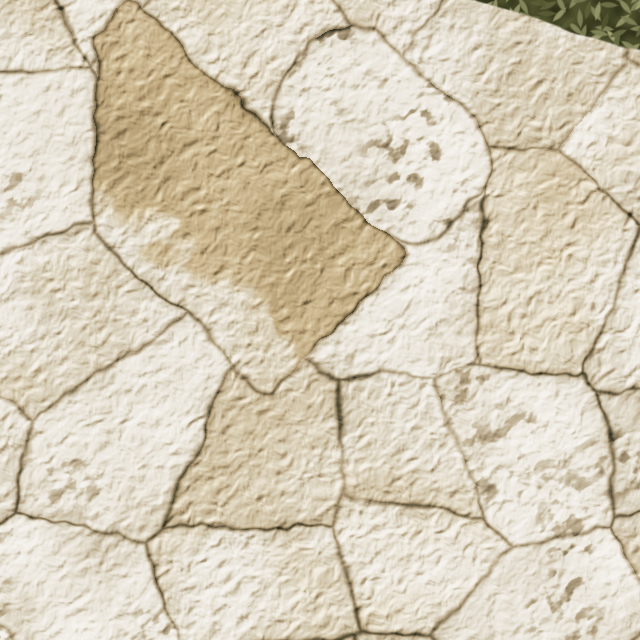
Give the GLSL for this texture, as a Shadertoy shader.

```glsl
// A sunlit wall of rough sandstone blocks with thin dark joints and a leafy corner.
// Hashed Voronoi cells fill the wall around two large distance-function stones;
// an embossed, slanted noise gives the chiselled grain, and a colour ramp tints it.

const vec2 GRID = vec2(4.1, 4.7);
const vec2 SLAB_AXIS = vec2(0.722, -0.692);
const vec2 SLAB_CENTER = vec2(0.314, 0.693);
const vec2 BOULDER_CENTER = vec2(0.596, 0.787);
const vec2 WHITE_BLOCK = vec2(0.59, 0.42);
const vec2 GRAIN_AXIS = vec2(0.8, 0.6);
const vec2 LIGHT_DIR = vec2(-0.6, 0.8);

struct Stone { float edge; float tone; float warmth; vec2 id; };

float hash(vec2 p) {
    vec3 q = fract(p.xyx * 0.1031);
    q += dot(q, q.yzx + 33.33);
    return fract((q.x + q.y) * q.z);
}

vec2 hash2(vec2 p) { return vec2(hash(p), hash(p + 17.3)); }

float noise(vec2 p) {
    vec2 i = floor(p), f = fract(p);
    f = f * f * (3.0 - 2.0 * f);
    return mix(mix(hash(i), hash(i + vec2(1, 0)), f.x),
               mix(hash(i + vec2(0, 1)), hash(i + vec2(1, 1)), f.x), f.y);
}

float fbm(vec2 p) {
    float sum = 0.0, weight = 0.55;
    for (int i = 0; i < 3; i++) {
        sum += weight * noise(p);
        p = mat2(0.8, 0.6, -0.6, 0.8) * p * 2.03 + 7.1;
        weight *= 0.5;
    }
    return sum / 0.9625;
}

vec2 alongAxis(vec2 p, vec2 axis) {
    return vec2(dot(p, axis), dot(p, vec2(-axis.y, axis.x)));
}

float roundedBox(vec2 p, vec2 halfSize, float radius) {
    vec2 q = abs(p) - halfSize + radius;
    return length(max(q, 0.0)) + min(max(q.x, q.y), 0.0) - radius;
}

float slabDistance(vec2 p) {
    float box = roundedBox(alongAxis(p - SLAB_CENTER, SLAB_AXIS), vec2(0.295, 0.155), 0.015);
    return max(box, 0.15 - p.x);
}

float boulderDistance(vec2 p) {
    return roundedBox(alongAxis(p - BOULDER_CENTER, SLAB_AXIS), vec2(0.175, 0.113), 0.085);
}

vec2 seedOf(vec2 cell) { return cell + 0.12 + 0.76 * hash2(cell + 3.0); }

// Nearest block: distance to its joint, base brightness and ochre amount.
Stone findStone(vec2 p) {
    float slab = slabDistance(p), boulder = boulderDistance(p);
    if (slab < 0.0) {
        float across = alongAxis(p - SLAB_CENTER, SLAB_AXIS).y;
        float crust = 1.0 - smoothstep(-0.11, -0.07, across + 0.14 * (fbm(p * 20.0) - 0.5));
        return Stone(-slab, mix(0.72, 0.83, crust), 1.0 - 0.8 * crust, vec2(31.0));
    }
    if (boulder < 0.0) return Stone(-boulder, 0.90, 0.0, vec2(47.0));
    vec2 g = p * GRID, base = floor(g), nearest = g, id = base;
    float best = 1e3, edge = 1e3;
    for (int pass = 0; pass < 2; pass++) {
        for (int k = 0; k < 25; k++) {
            vec2 cell = base + vec2(k % 5 - 2, k / 5 - 2);
            vec2 seed = seedOf(cell), at = seed / GRID;
            if (min(slabDistance(at), boulderDistance(at)) < 0.03) continue;
            float d = length(seed - g);
            if (pass == 0 && d < best) { best = d; nearest = seed; id = cell; }
            if (pass == 1 && cell != id)
                edge = min(edge, dot(0.5 * (seed + nearest) - g, normalize(seed - nearest)));
        }
    }
    float white = 1.0 - smoothstep(0.08, 0.16, distance(nearest / GRID, WHITE_BLOCK));
    float tone = mix(mix(0.79, 0.91, hash(id + 5.0)), 0.93, white);
    float warmth = 0.5 * hash(id + 9.0) * (1.0 - smoothstep(0.81, 0.90, tone));
    return Stone(min(edge / 4.4, min(slab, boulder)), tone, warmth, id);
}

float grainHeight(vec2 p) {
    vec2 bent = p + 0.012 * vec2(noise(p * 45.0), noise(p * 45.0 + 9.0));
    return fbm(alongAxis(bent, GRAIN_AXIS) * vec2(62.0, 92.0));
}

vec3 sandRamp(float l) {
    vec3 c = mix(vec3(0.20, 0.18, 0.12), vec3(0.33, 0.31, 0.22), smoothstep(0.15, 0.30, l));
    c = mix(c, vec3(0.55, 0.49, 0.38), clamp((l - 0.30) / 0.19, 0.0, 1.0));
    c = mix(c, vec3(0.70, 0.63, 0.51), clamp((l - 0.49) / 0.14, 0.0, 1.0));
    c = mix(c, vec3(0.79, 0.74, 0.64), clamp((l - 0.63) / 0.11, 0.0, 1.0));
    c = mix(c, vec3(0.85, 0.82, 0.75), clamp((l - 0.74) / 0.08, 0.0, 1.0));
    c = mix(c, vec3(0.92, 0.90, 0.86), clamp((l - 0.82) / 0.08, 0.0, 1.0));
    return mix(c, vec3(0.96, 0.95, 0.93), clamp((l - 0.90) / 0.10, 0.0, 1.0));
}

vec3 wallColor(vec2 p) {
    vec2 wobble = vec2(fbm(p * 10.0), fbm(p * 10.0 + 40.0)) - 0.5;
    vec2 chips = vec2(noise(p * 60.0), noise(p * 60.0 + 20.0)) - 0.5;
    Stone s = findStone(p + 0.026 * wobble + 0.007 * chips);
    float pale = smoothstep(0.85, 0.91, s.tone);

    // Weathered patches and embossed grain with deeper shaded pits
    float patches = fbm(p * 7.0 + s.id * 3.7) - 0.5;
    float relief = grainHeight(p + 0.0026 * LIGHT_DIR) - grainHeight(p - 0.0026 * LIGHT_DIR);
    float pits = max(relief - 0.12, 0.0);
    float light = s.tone + 0.01 + 0.20 * patches - mix(0.40, 0.26, pale) * (relief + 0.9 * pits);

    // Dark lichen flecks on pale blocks
    float fleck = smoothstep(0.50, 0.70, fbm(alongAxis(p, GRAIN_AXIS) * vec2(40.0, 62.0)));
    float spread = smoothstep(0.50, 0.64, fbm(p * 8.0 + 60.0));
    light -= 0.36 * pale * fleck * spread;

    // Joint: uneven soft shade, bright rim, blurred thin crack
    float width = 0.0022 + 0.0024 * noise(p * 18.0);
    float crack = exp(-s.edge * s.edge / (width * width));
    float rim = smoothstep(0.004, 0.009, s.edge) * (1.0 - smoothstep(0.010, 0.018, s.edge));
    float depth = noise(p * 11.0 + 80.0);
    light += 0.05 * rim * (1.0 - depth) - 0.16 * depth * exp(-s.edge / 0.011);
    light -= crack * mix(0.12, 0.42, depth);

    float warmth = clamp(s.warmth - patches, 0.0, 1.0) * (1.0 - pale);
    return sandRamp(light) * mix(vec3(1.0), vec3(1.01, 0.97, 0.88), warmth);
}

// Overlapping pointed leaves scattered on a fine grid
vec3 foliageColor(vec2 p) {
    vec3 color = mix(vec3(0.17, 0.18, 0.09), vec3(0.33, 0.34, 0.19), noise(p * 60.0));
    vec2 g = p * 52.0;
    for (int k = 0; k < 9; k++) {
        vec2 cell = floor(g) + vec2(k % 3 - 1, k / 3 - 1);
        float angle = 6.2832 * hash(cell + 71.0);
        vec2 q = alongAxis(g - cell - hash2(cell), vec2(cos(angle), sin(angle)));
        float leaf = abs(q.y) - 0.24 * (1.0 - q.x * q.x / 0.64);
        vec3 green = mix(vec3(0.29, 0.31, 0.16), vec3(0.64, 0.64, 0.46), hash(cell + 90.0));
        color = mix(color, green, 1.0 - smoothstep(-0.12, 0.08, leaf));
    }
    return color;
}

void mainImage(out vec4 fragColor, in vec2 fragCoord) {
    vec2 p = fragCoord / iResolution.y;
    float wallTop = 1.0 - 0.32 * (p.x - 0.74) + 0.012 * (noise(p * 30.0) - 0.5);
    float leafy = smoothstep(-0.002, 0.003, p.y - wallTop);
    vec3 color = mix(wallColor(p), foliageColor(p), leafy);
    fragColor = vec4(color, 1.0);
}
```
